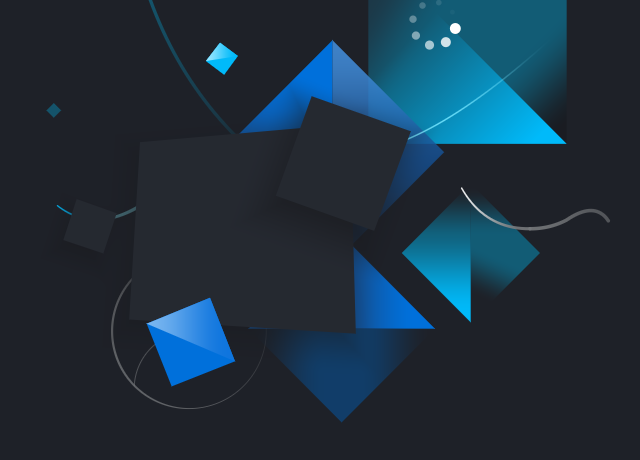
A WebGL 2 fragment shader for this background:

```glsl
#version 300 es
precision highp float;
// Dark geometric backdrop: shaded diamonds, a teal panel, floating cards and thin ribbons.
// Convex quads come from half-plane distances, ribbons from sampled quadratic curves;
// layers are painted back to front, with soft shadows below the cards.
uniform vec2 u_resolution;
out vec4 outColor;

const vec2 DESIGN = vec2(7.68, 5.5);          // layout units, y runs downwards
const vec3 NIGHT = vec3(0.118, 0.129, 0.157);
const vec3 SHADOW = vec3(0.098, 0.102, 0.118);
const vec3 CARD = vec3(0.145, 0.160, 0.190);
const vec3 BLUE = vec3(0.0, 0.44, 0.86);
const vec3 DEEP_BLUE = vec3(0.08, 0.31, 0.57);
const vec3 NAVY = vec3(0.065, 0.24, 0.41);
const vec3 GLASS = vec3(0.27, 0.58, 0.90);
const vec3 TEAL = vec3(0.07, 0.36, 0.46);
const vec3 DIM_TEAL = vec3(0.11, 0.22, 0.28);
const vec3 CYAN = vec3(0.0, 0.73, 0.98);
const vec3 SILVER = vec3(0.46, 0.47, 0.48);
const float RING_RADIUS = 0.925;
const float DOT_ORBIT = 0.26;
const int CURVE_STEPS = 20;

float pixel; // size of one pixel in layout units

float cover(float d) { return clamp(0.5 - d / pixel, 0.0, 1.0); }

void paint(inout vec3 col, vec3 ink, float d, float alpha) {
  col = mix(col, ink, cover(d) * alpha);
}

float edge(vec2 p, vec2 a, vec2 b) {
  vec2 e = normalize(b - a);
  return dot(p - a, vec2(e.y, -e.x));
}

// Convex quad, corners clockwise on screen
float quad(vec2 p, vec2 a, vec2 b, vec2 c, vec2 d) {
  return max(max(edge(p, a, b), edge(p, b, c)), max(edge(p, c, d), edge(p, d, a)));
}

float diamond(vec2 p, float r) { return (abs(p.x) + abs(p.y) - r) * 0.7071; }

float softShade(float d, float blur) { return 1.0 - smoothstep(-blur, blur, d); }

// Distance to a quadratic curve, and the position along it
vec2 curve(vec2 p, vec2 a, vec2 b, vec2 c) {
  vec2 best = vec2(1e3, 0.0), prev = a;
  for (int i = 1; i <= CURVE_STEPS; i++) {
    float t = float(i) / float(CURVE_STEPS);
    vec2 next = mix(mix(a, b, t), mix(b, c, t), t), e = next - prev;
    float h = clamp(dot(p - prev, e) / dot(e, e), 0.0, 1.0);
    float d = length(p - prev - e * h);
    if (d < best.x) best = vec2(d, t - (1.0 - h) / float(CURVE_STEPS));
    prev = next;
  }
  return best;
}

void main() {
  vec2 p = vec2(gl_FragCoord.x, u_resolution.y - gl_FragCoord.y) / u_resolution * DESIGN;
  pixel = DESIGN.y / u_resolution.y;
  vec3 col = NIGHT;
  float slant = p.x + p.y;

  // Teal panel with a bright lower triangle
  vec3 panel = mix(DIM_TEAL, TEAL, smoothstep(0.0, 1.0, p.x - 4.42 + 0.6 * p.y));
  vec3 upper = mix(panel, NIGHT * 0.85, smoothstep(6.9, 8.3, slant));
  vec3 lower = mix(panel, CYAN, clamp((slant - 5.4) / 2.7, 0.0, 1.0));
  panel = mix(upper, lower, cover((p.x - p.y - 5.08) * 0.7071));
  paint(col, panel, max(max(4.42 - p.x, p.x - 6.8), p.y - 1.72), 1.0);

  // Ring of fading dots
  for (int i = 0; i < 8; i++) {
    float k = float(i), angle = 0.216 + k * 0.7854;
    vec2 centre = vec2(5.21, 0.285) + DOT_ORBIT * vec2(cos(angle), sin(angle));
    paint(col, vec3(1.0), length(p - centre) - 0.065 + 0.0053 * k, pow(1.0 - k / 8.0, 1.6));
  }

  // Upper blue diamond: solid left half, glassy right half
  vec2 q = p - vec2(3.99, 1.82);
  float d = diamond(q, 1.34);
  paint(col, mix(BLUE, DEEP_BLUE, smoothstep(0.2, 1.9, q.y - 0.6 * q.x + 1.0)), max(d, q.x), 1.0);
  paint(col, mix(GLASS, DEEP_BLUE, smoothstep(-1.3, 0.2, q.y)), max(d, -q.x),
        mix(0.83, 0.25, smoothstep(0.0, 1.1, q.y)));

  // Lower blue diamond: bright top, navy base fading sideways
  q = p - vec2(4.10, 3.93);
  d = diamond(q, 1.12);
  paint(col, mix(DEEP_BLUE, BLUE, smoothstep(0.0, 0.9, q.x)), max(d, q.y), 1.0);
  paint(col, NAVY, max(d, -q.y), 1.0 - smoothstep(0.2, 1.1, abs(q.x)));

  // Teal diamond, split down the middle
  q = p - vec2(5.65, 3.025);
  d = diamond(q, 0.83);
  vec3 face = mix(NIGHT, TEAL, smoothstep(-0.8, -0.2, q.y));
  paint(col, mix(face, CYAN, smoothstep(-0.4, 0.75, q.y)), max(d, q.x), 1.0);
  paint(col, mix(face, NIGHT, smoothstep(0.0, 0.6, q.y - 0.45 * q.x + 0.1)), max(d, -q.x), 1.0);

  // Ribbons
  vec2 c = curve(p, vec2(1.80, -0.01), vec2(2.15, 0.95), vec2(2.84, 1.64));
  paint(col, TEAL, c.x - 0.02, 0.85 - 0.55 * c.y);
  c = curve(p, vec2(4.85, 1.68), vec2(5.60, 1.38), vec2(6.65, 0.43));
  paint(col, vec3(0.45, 0.90, 1.0), c.x - 0.009, 0.85 * (1.0 - smoothstep(0.3, 1.0, c.y)));
  c = curve(p, vec2(0.69, 2.46), vec2(1.13, 2.80), vec2(1.70, 2.45));
  paint(col, mix(CYAN, vec3(0.30, 0.48, 0.52), smoothstep(0.1, 0.7, c.y)), c.x - 0.008 - 0.013 * c.y, 0.9);
  c = curve(p, vec2(5.54, 2.25), vec2(5.82, 2.74), vec2(6.36, 2.735));
  paint(col, mix(vec3(1.0), SILVER, smoothstep(0.0, 0.9, c.y)), c.x - 0.009 - 0.010 * c.y, 0.9);
  c = curve(p, vec2(6.36, 2.735), vec2(6.60, 2.735), vec2(6.80, 2.63));
  float tail = curve(p, vec2(6.80, 2.63), vec2(7.14, 2.40), vec2(7.30, 2.64)).x;
  paint(col, SILVER, min(c.x, tail) - 0.021, mix(0.9, 0.6, smoothstep(6.4, 7.3, p.x)));

  // Thin ring, heavier at the left, with an inner arc
  q = p - vec2(2.27, 3.96);
  float glow = smoothstep(1.3, -0.9, q.x - 0.6 * q.y);
  float ring = length(q) - RING_RADIUS;
  paint(col, SILVER, abs(ring) - mix(0.005, 0.013, smoothstep(0.2, -0.9, q.x)), 0.15 + 0.6 * glow);
  d = abs(length(p - vec2(2.30, 4.65)) - 0.69) - 0.006;
  paint(col, SILVER, max(max(d, ring), max(p.x - 2.0, p.y - 4.62)), 0.55);

  // Cards and their shadows
  vec2 a = vec2(1.68, 1.70), b = vec2(4.20, 1.48), e = vec2(4.27, 3.99), f = vec2(1.55, 3.82);
  vec2 drop = vec2(-0.08, 0.12);
  col = mix(col, SHADOW, 0.55 * softShade(quad(p - drop, a, b, e, f), 0.38));
  paint(col, CARD, quad(p, a, b, e, f), 1.0);
  a = vec2(3.74, 1.15); b = vec2(4.93, 1.57); e = vec2(4.49, 2.76); f = vec2(3.31, 2.34);
  col = mix(col, SHADOW, 0.75 * softShade(quad(p - 1.5 * drop, a, b, e, f), 0.42));
  paint(col, CARD, quad(p, a, b, e, f), 1.0);
  a = vec2(0.92, 2.38); b = vec2(1.40, 2.55); e = vec2(1.24, 3.03); f = vec2(0.76, 2.87);
  col = mix(col, SHADOW, 0.6 * softShade(quad(p - drop, a, b, e, f), 0.25));
  paint(col, CARD, quad(p, a, b, e, f), 1.0);

  // Bright squares, each folded along a diagonal
  a = vec2(1.76, 3.87); b = vec2(2.52, 3.56); e = vec2(2.82, 4.32); f = vec2(2.06, 4.62);
  d = quad(p, a, b, e, f);
  paint(col, BLUE, d, 1.0);
  paint(col, mix(vec3(0.47, 0.71, 0.94), vec3(0.06, 0.46, 0.87), smoothstep(1.75, 2.75, p.x)), max(d, -edge(p, a, e)), 1.0);
  a = vec2(2.47, 0.73); b = vec2(2.64, 0.51); e = vec2(2.855, 0.67); f = vec2(2.69, 0.895);
  d = quad(p, a, b, e, f);
  paint(col, CYAN, d, 1.0);
  paint(col, mix(vec3(0.6, 0.9, 1.0), CYAN, smoothstep(2.45, 2.85, p.x)), max(d, -edge(p, a, e)), 1.0);
  paint(col, TEAL, diamond(p - vec2(0.645, 1.32), 0.088), 0.85);

  outColor = vec4(col, 1.0);
}
```
